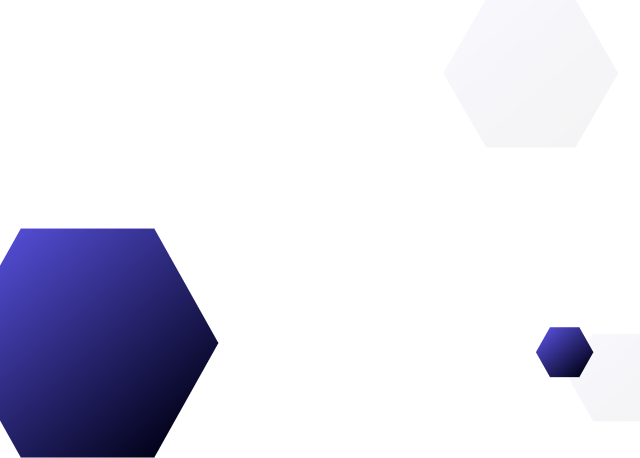
This background is drawn by a WebGL 1 fragment shader. Its source:

```glsl
precision highp float;

uniform vec2 u_resolution;

// Layout in units of the canvas height
const float ASPECT = 1.3964;
const float FLAT_RATIO = 0.51;

const vec2 LARGE_CENTER = vec2(0.191, 0.251);
const vec2 LARGE_HALF = vec2(0.2855, 0.250);
const vec2 SMALL_CENTER = vec2(1.232, 0.231);
const vec2 SMALL_HALF = vec2(0.0627, 0.0545);
const vec2 PALE_TOP_CENTER = vec2(1.158, 0.840);
const vec2 PALE_TOP_HALF = vec2(0.191, 0.162);
const vec2 PALE_LOW_CENTER = vec2(1.351, 0.1755);
const vec2 PALE_LOW_HALF = vec2(0.111, 0.0955);

// Colours and gradient range
const vec3 PAPER = vec3(1.0);
const vec3 INDIGO = vec3(0.33, 0.305, 0.84);
const vec3 MIDNIGHT = vec3(0.0, 0.0, 0.08);
const float GRADIENT_START = 0.1;
const float GRADIENT_END = 0.9;
const float PALE_OPACITY = 0.043;

// Signed distance to a flat-topped hexagon
float hexagonDistance(vec2 p, vec2 halfSize) {
    p = abs(p);
    vec2 slantNormal = normalize(vec2(halfSize.y, halfSize.x * (1.0 - FLAT_RATIO)));
    float slant = dot(p - vec2(halfSize.x, 0.0), slantNormal);
    return max(p.y - halfSize.y, slant);
}

// Diagonal gradient from the upper left to the lower right of the bounds
vec3 diagonalGradient(vec2 p, vec2 halfSize) {
    vec2 q = p / halfSize;
    float t = 0.5 + 0.25 * (q.x - q.y);
    t = clamp((t - GRADIENT_START) / (GRADIENT_END - GRADIENT_START), 0.0, 1.0);
    return mix(INDIGO, MIDNIGHT, t);
}

vec3 paintHexagon(vec3 base, vec2 p, vec2 center, vec2 halfSize, float opacity) {
    vec2 local = p - center;
    float pixel = 1.0 / u_resolution.y;
    float coverage = clamp(0.5 - hexagonDistance(local, halfSize) / pixel, 0.0, 1.0);
    return mix(base, diagonalGradient(local, halfSize), coverage * opacity);
}

void main() {
    vec2 p = gl_FragCoord.xy / u_resolution * vec2(ASPECT, 1.0);
    vec3 color = PAPER;

    // Faint shapes behind
    color = paintHexagon(color, p, PALE_TOP_CENTER, PALE_TOP_HALF, PALE_OPACITY);
    color = paintHexagon(color, p, PALE_LOW_CENTER, PALE_LOW_HALF, PALE_OPACITY);

    // Solid shapes in front
    color = paintHexagon(color, p, LARGE_CENTER, LARGE_HALF, 1.0);
    color = paintHexagon(color, p, SMALL_CENTER, SMALL_HALF, 1.0);

    gl_FragColor = vec4(color, 1.0);
}
```
